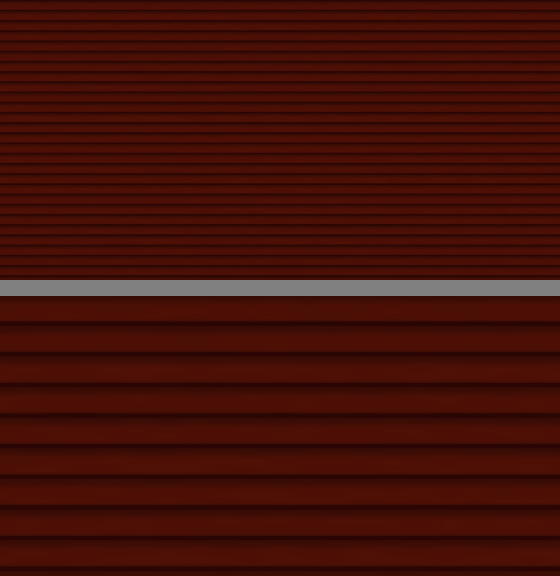
Top, the full canvas; bottom, a detail of the centre.
Reproduce this pattern procedurally as a Shadertoy shader.

```glsl
#define ROWS 27.43
#define ROW_OFFSET 0.05
#define GROOVE_HALF 0.07
#define GROOVE_COLOR vec3(0.165, 0.020, 0.010)
#define SHADE_COLOR vec3(0.220, 0.048, 0.020)
#define FACE_COLOR vec3(0.303, 0.060, 0.020)
#define ROW_VARIATION 0.02
#define GRAIN_AMOUNT 0.05
#define GRAIN_SCALE vec2(30.0, 128.0)

float hash(vec2 p) {
    return fract(sin(dot(p, vec2(127.1, 311.7))) * 43758.5453);
}

float valueNoise(vec2 p) {
    vec2 cell = floor(p);
    vec2 f = fract(p);
    f = f * f * (3.0 - 2.0 * f);
    float low = mix(hash(cell), hash(cell + vec2(1.0, 0.0)), f.x);
    float high = mix(hash(cell + vec2(0.0, 1.0)), hash(cell + vec2(1.0)), f.x);
    return mix(low, high, f.y);
}

// Slat profile: t runs from 0 below one groove to 1 at the next
vec3 slatColor(float t, float aa) {
    float lit = smoothstep(0.12, 0.46, t);
    float lowerEdge = smoothstep(0.82, 0.96, t);
    vec3 color = mix(SHADE_COLOR, FACE_COLOR, lit * (1.0 - lowerEdge));

    float grooveDistance = min(t, 1.0 - t);
    float groove = 1.0 - smoothstep(GROOVE_HALF - aa, GROOVE_HALF + aa, grooveDistance);
    return mix(color, GROOVE_COLOR, groove);
}

void mainImage(out vec4 fragColor, in vec2 fragCoord) {
    vec2 uv = fragCoord / iResolution.y;
    float depth = (1.0 - uv.y) * ROWS - ROW_OFFSET;
    float row = floor(depth);
    float aa = 0.5 * ROWS / iResolution.y;

    vec3 color = slatColor(fract(depth), aa);

    // Slight tone change per slat, with fine grain along it
    float tone = (hash(vec2(row, 3.0)) - 0.5) * ROW_VARIATION;
    float grain = (valueNoise(uv * GRAIN_SCALE) - 0.5) * GRAIN_AMOUNT;
    color *= 1.0 + tone + grain;

    fragColor = vec4(color, 1.0);
}
```
